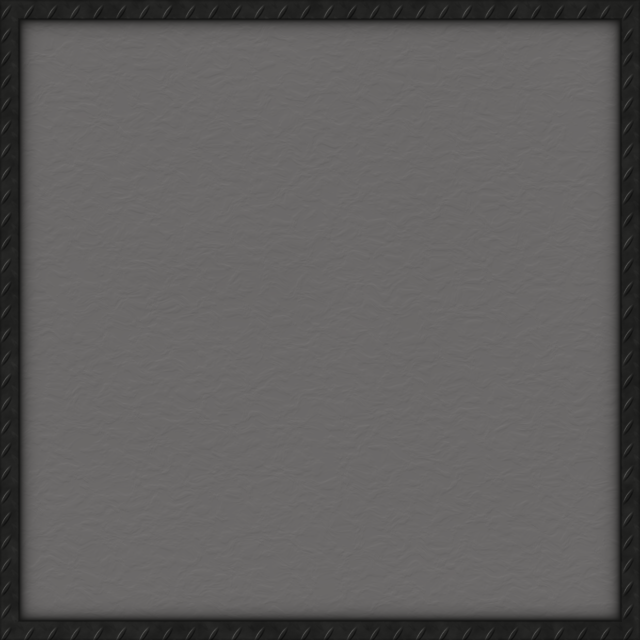
Give the GLSL for this background, as a three.js fragment shader.

```glsl
varying vec2 vUv;

const float FRAME_WIDTH = 0.030;
const float SHADOW_REACH = 0.008;
const float TREAD_PITCH = 0.036;
const vec3 PANEL_GRAY = vec3(0.420, 0.412, 0.410);
const vec3 SHADOW_BLACK = vec3(0.085, 0.085, 0.082);
const vec3 STEEL_DARK = vec3(0.138, 0.138, 0.134);

float hash(vec2 p) {
  vec3 q = fract(p.xyx * 0.1031);
  q += dot(q, q.yzx + 33.33);
  return fract((q.x + q.y) * q.z);
}

float valueNoise(vec2 p) {
  vec2 cell = floor(p);
  vec2 f = fract(p);
  f = f * f * (3.0 - 2.0 * f);
  float low = mix(hash(cell), hash(cell + vec2(1.0, 0.0)), f.x);
  float high = mix(hash(cell + vec2(0.0, 1.0)), hash(cell + vec2(1.0, 1.0)), f.x);
  return mix(low, high, f.y);
}

float fbm(vec2 p) {
  float sum = 0.0;
  float weight = 0.5;
  for (int i = 0; i < 3; i++) {
    sum += weight * valueNoise(p);
    p = mat2(1.6, 1.2, -1.2, 1.6) * p + 17.3;
    weight *= 0.5;
  }
  return sum;
}

// Rough plaster, its grain slightly stretched sideways
float plasterHeight(vec2 p) {
  vec2 warp = vec2(valueNoise(p * 40.0), valueNoise(p * 40.0 + 51.0));
  return smoothstep(0.25, 0.7, fbm(p * vec2(75.0, 115.0) + warp * 1.5));
}

// One grid of raised oval lugs, all leaning along one direction
float lugGrid(vec2 p, vec2 offset, vec2 direction) {
  vec2 q = (fract(p / TREAD_PITCH - offset + 0.5) - 0.5) * TREAD_PITCH;
  vec2 along = vec2(dot(q, direction), dot(q, vec2(-direction.y, direction.x)));
  float d = length(along / vec2(0.0165, 0.0042));
  return 1.0 - smoothstep(0.35, 1.0, d);
}

float treadHeight(vec2 p) {
  float rising = lugGrid(p, vec2(0.25, 0.25), normalize(vec2(0.55, 0.83)));
  float falling = lugGrid(p, vec2(0.75, 0.75), normalize(vec2(-0.62, 0.78)));
  return max(rising, falling * 0.8) + 0.3 * fbm(p * 150.0);
}

vec3 panelColor(vec2 p, vec2 lightStep) {
  float relief = plasterHeight(p) - plasterHeight(p + lightStep);
  float mottling = valueNoise(p * 9.0) - 0.5;
  return PANEL_GRAY * (1.0 + 0.07 * relief + 0.012 * mottling);
}

vec3 frameColor(vec2 p, vec2 lightStep) {
  float relief = treadHeight(p) - treadHeight(p + lightStep);
  float glint = pow(max(relief, 0.0), 2.0);
  float wear = 0.75 + 0.5 * fbm(p * 55.0);
  return STEEL_DARK * wear * (1.0 + 0.55 * relief) + 0.12 * glint;
}

// Fraction of light reaching the recessed panel, with soft corners
float panelLight(vec2 edgeDistance) {
  vec2 lit = 1.0 - exp(-max(edgeDistance, 0.0) / SHADOW_REACH);
  return lit.x * lit.y;
}

void main() {
  vec2 edgeDistance = min(vUv, 1.0 - vUv) - FRAME_WIDTH;
  float inset = min(edgeDistance.x, edgeDistance.y);

  // Recessed panel
  vec3 panel = panelColor(vUv, vec2(-0.0007, 0.0022));
  panel = mix(SHADOW_BLACK, panel, panelLight(edgeDistance));

  // Steel frame with darkened outer and inner rims
  vec3 frame = frameColor(vUv, vec2(-0.0012, 0.0016));
  frame *= mix(0.65, 1.0, smoothstep(0.0, 0.003, -inset));
  frame *= mix(0.8, 1.0, smoothstep(0.0, 0.004, inset + FRAME_WIDTH));

  float panelMask = smoothstep(-0.001, 0.001, inset);
  gl_FragColor = vec4(mix(frame, panel, panelMask), 1.0);
}
```
